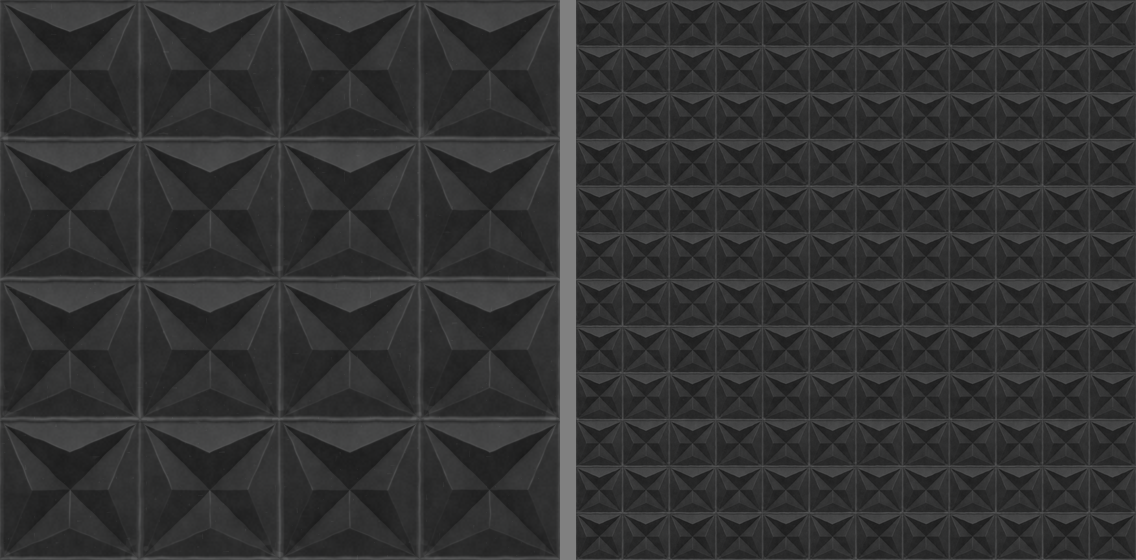
Left, the tile; right, the same tile 3 across and 3 down.
Reproduce this pattern procedurally as a WebGL 2 fragment shader.

```glsl
#version 300 es
precision highp float;
uniform vec2 u_resolution;
out vec4 fragColor;

float hash(vec2 cell) {
  uvec2 k = uvec2(cell) * uvec2(1597u, 3571u) + uvec2(113u, 271u);
  uint h = (k.x ^ (k.y * 26699u)) * 48271u;
  h = (h ^ (h >> 15)) * 73939u;
  h = (h ^ (h >> 13)) * 15731u;
  return float((h ^ (h >> 16)) & 65535u) / 65535.0;
}

// Value noise that wraps after the given whole number of cells
float noise(vec2 uv, vec2 cells) {
  vec2 x = uv * cells, i = floor(x), f = fract(x);
  f = f * f * (3.0 - 2.0 * f);
  vec2 lo = mod(i, cells), hi = mod(i + 1.0, cells);
  return mix(mix(hash(lo), hash(vec2(hi.x, lo.y)), f.x),
             mix(hash(vec2(lo.x, hi.y)), hash(hi), f.x), f.y);
}

float line(float dist, float width) {
  return exp(-dist * dist / (width * width));
}

void main() {
  vec2 uv = gl_FragCoord.xy / u_resolution;
  float soft = max(0.007, 4.0 / min(u_resolution.x, u_resolution.y));

  // Four by four tiles with slightly uneven cast edges
  vec2 wobble = vec2(noise(uv, vec2(48.0)), noise(uv.yx, vec2(52.0))) - 0.5;
  vec2 tile = uv * 4.0 + wobble * 0.008;
  vec2 p = fract(tile) - 0.5;
  vec2 q = abs(p);
  float major = max(q.x, q.y), minor = min(q.x, q.y);

  // Which side of each fold the point lies on
  float upright = smoothstep(-soft, soft, q.y - q.x);
  float top = smoothstep(-soft, soft, p.y);
  float right = smoothstep(-soft, soft, p.x);
  float starEdge = dot(vec2(major - 0.27, minor), normalize(vec2(0.47, -0.2)));
  float outside = smoothstep(-soft, soft, starEdge);

  // Eight star facets, lit from above
  float upperArm = 0.212 + 0.10 * (q.x - 0.2);
  float lowerArm = 0.143 + 0.05 * (q.x - 0.2);
  float sideFacet = mix(lowerArm, upperArm, top);
  float uprightFacet = mix(0.205 - 0.06 * (q.y - 0.2), 0.137, top);
  float star = mix(sideFacet, uprightFacet, upright);
  star -= 0.016 * line(q.x - q.y, 0.03) * smoothstep(0.02, 0.2, minor);

  // Four sloped triangles around the star
  float sideSlope = mix(0.168, 0.188, right) + 0.04 * p.y;
  float uprightSlope = mix(0.160, 0.275 - 0.12 * (q.y - 0.38), top);
  float slope = mix(sideSlope, uprightSlope, upright);
  float tone = mix(star, slope, outside);

  // Worn highlights on the star outline and the lower ridge
  float wear = 0.5 + noise(uv, vec2(64.0));
  float edgeGlow = mix(mix(0.018, 0.065, top), mix(0.035, 0.05, top), upright);
  tone += edgeGlow * wear * line(starEdge, soft * 0.9);
  float ridge = (1.0 - top) * smoothstep(0.28, 0.25, q.y);
  tone += 0.06 * wear * ridge * line(p.x, soft * 0.9);

  // Flat rim and joint
  vec2 joint = fract(tile + 0.5) - 0.5;
  float rim = smoothstep(0.465, 0.482, major);
  tone = mix(tone, mix(0.205, 0.235, upright), rim);
  float jointWear = 0.7 + 0.6 * noise(uv, vec2(40.0));
  tone += 0.085 * jointWear * max(line(joint.x + 0.003, 0.010),
                                  line(joint.y - 0.010, 0.009));
  tone -= 0.05 * line(joint.y + 0.012, 0.007);

  // Dusty scuffs near the tile corners, mostly the lower ones
  float corner = smoothstep(0.30, 0.47, minor) * mix(1.0, 0.4, top);
  tone += 0.06 * corner * smoothstep(0.5, 0.8, noise(uv, vec2(96.0)));

  // Tone per tile, cloudy concrete, fine grain and a few pale chips
  tone += 0.010 * (hash(mod(floor(tile), 4.0) + 7.0) - 0.5);
  tone += 0.022 * (noise(uv, vec2(28.0)) - 0.5);
  tone += 0.016 * (noise(uv, vec2(90.0, 70.0)) - 0.5);
  tone += 0.016 * (noise(uv, vec2(256.0)) - 0.5);
  tone += 0.035 * smoothstep(0.93, 1.0, noise(uv, vec2(130.0)));

  fragColor = vec4(tone * vec3(0.995, 1.0, 1.005), 1.0);
}
```
